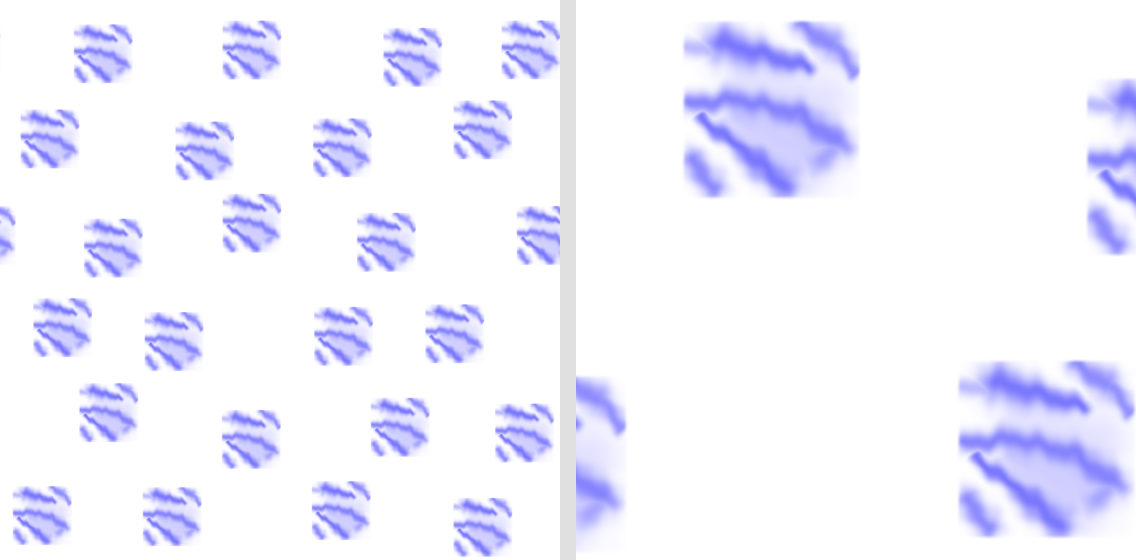
Left: the whole. Right: its middle third, enlarged.
Reproduce this pattern procedurally as a three.js fragment shader.

```glsl
varying vec2 vUv;

vec2 hash2(vec2 cell) {
  return fract(sin(vec2(dot(cell, vec2(127.1, 311.7)), dot(cell, vec2(269.5, 183.3)))) * 4375.85);
}

// Soft brush stroke from a to b, its radius tapering from ra to rb
float stroke(vec2 p, vec2 a, vec2 b, float ra, float rb) {
  vec2 ab = b - a;
  float h = clamp(dot(p - a, ab) / dot(ab, ab), 0.0, 1.0);
  float d = length(p - a - ab * h) / mix(ra, rb, h);
  return exp(-d * d);
}

// Ink of one square stamp, p from 0 to 1 with y pointing down
float stampInk(vec2 p) {
  vec2 edge = smoothstep(0.515, 0.485, abs(p - 0.5));
  p += 0.012 * sin(p.yx * vec2(23.0, 31.0)) + 0.006 * sin(p.yx * 57.0 + 1.0);

  // Upper wedge and slanted flick
  float ink = stroke(p, vec2(0.23, 0.125), vec2(0.70, 0.26), 0.105, 0.045);
  ink = max(ink, 0.5 * stroke(p, vec2(0.02, 0.16), vec2(0.2, 0.15), 0.05, 0.06));
  ink = max(ink, 0.85 * stroke(p, vec2(0.68, 0.02), vec2(0.84, 0.13), 0.06, 0.085));
  ink = max(ink, 0.8 * stroke(p, vec2(0.84, 0.13), vec2(0.97, 0.28), 0.08, 0.04));

  // Arched band with a hooked end
  ink = max(ink, 0.9 * stroke(p, vec2(0.03, 0.47), vec2(0.3, 0.44), 0.055, 0.065));
  ink = max(ink, 0.9 * stroke(p, vec2(0.3, 0.44), vec2(0.66, 0.53), 0.065, 0.07));
  ink = max(ink, 0.9 * stroke(p, vec2(0.66, 0.53), vec2(0.88, 0.68), 0.07, 0.08));
  ink = max(ink, 0.55 * stroke(p, vec2(0.88, 0.68), vec2(0.79, 0.78), 0.08, 0.07));

  // Lower wedge and short corner stroke
  ink = max(ink, stroke(p, vec2(0.1, 0.54), vec2(0.57, 0.92), 0.035, 0.085));
  ink = max(ink, 0.85 * stroke(p, vec2(0.05, 0.79), vec2(0.17, 0.93), 0.065, 0.075));

  // Pale washes between the strokes
  float wash = 0.36 * stroke(p, vec2(0.3, 0.54), vec2(0.68, 0.74), 0.08, 0.2);
  wash = max(wash, 0.2 * stroke(p, vec2(0.35, 0.31), vec2(0.8, 0.43), 0.12, 0.17));
  ink += wash * (1.0 - ink);
  return ink * edge.x * edge.y;
}

void main() {
  float ink = 0.0;

  // Staggered, jittered 4 by 6 layout that wraps at the borders
  for (int row = 0; row < 6; row++) {
    for (int col = 0; col < 4; col++) {
      vec2 cell = vec2(float(col), float(row));
      vec2 jitter = (hash2(cell + 3.0) - 0.5) * vec2(0.27, 0.32);
      vec2 center = (cell + vec2(0.35 + 0.5 * mod(cell.y, 2.0), 0.45) + jitter) / vec2(4.0, 6.0);
      vec2 offset = fract(vUv - center + 0.5) - 0.5;
      vec2 p = offset * vec2(1.0, -1.0) / 0.105 + 0.5;
      if (max(abs(p.x - 0.5), abs(p.y - 0.5)) < 0.52) ink = max(ink, stampInk(p));
    }
  }

  vec3 paper = vec3(1.0);
  vec3 violetBlue = vec3(0.48, 0.47, 0.99);
  gl_FragColor = vec4(mix(paper, violetBlue, ink), 1.0);
}
```
